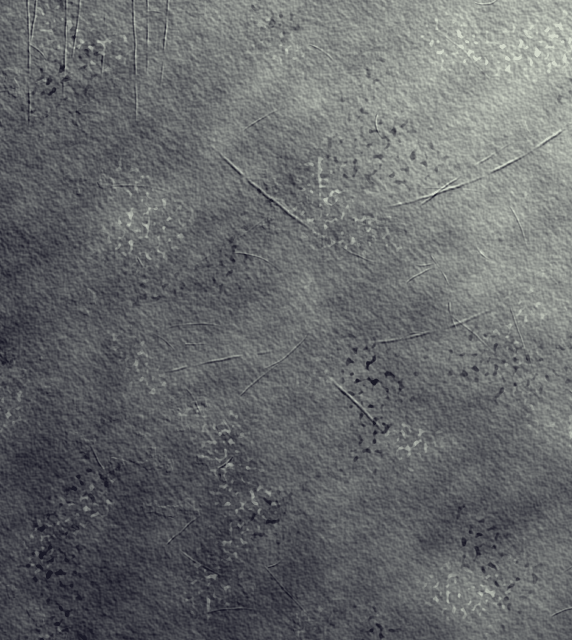
Reproduce this texture procedurally as a Shadertoy shader.

```glsl
const vec3 SLATE = vec3(0.235, 0.238, 0.270);
const vec3 PALE = vec3(0.680, 0.700, 0.665);
const vec2 LIGHT_STEP = vec2(0.0013, 0.0016);

vec2 hash2(vec2 p) {
    vec3 q = fract(p.xyx * vec3(0.1031, 0.1030, 0.0973));
    q += dot(q, q.yzx + 33.33);
    return fract((q.xx + q.yz) * q.zy);
}

vec2 gradientAt(vec2 cell) {
    float angle = 6.28318 * hash2(cell).x;
    return vec2(cos(angle), sin(angle));
}

float noise(vec2 p) {
    vec2 i = floor(p), f = p - i;
    vec2 u = f * f * f * (f * (f * 6.0 - 15.0) + 10.0);
    vec2 e = vec2(0.0, 1.0);
    float low = mix(dot(gradientAt(i), f), dot(gradientAt(i + e.yx), f - e.yx), u.x);
    float high = mix(dot(gradientAt(i + e.xy), f - e.xy), dot(gradientAt(i + e.yy), f - e.yy), u.x);
    return mix(low, high, u.y);
}

vec2 rotate(vec2 p, float angle) {
    float c = cos(angle), s = sin(angle);
    return vec2(c * p.x + s * p.y, c * p.y - s * p.x);
}

float fbm(vec2 p) {
    float sum = 0.0, amp = 0.5;
    for (int i = 0; i < 4; i++) {
        sum += amp * noise(p);
        p = rotate(p, 0.6) * 2.03 + 11.7;
        amp *= 0.5;
    }
    return sum;
}

float blob(vec2 p, vec2 center, vec2 size) {
    vec2 q = (p - center) / size;
    return exp(-dot(q, q));
}

// Plaster relief: fine grain, trowel drag, lumps and chipped flake edges
float plasterHeight(vec2 p) {
    float wear = smoothstep(-0.05, 0.4, noise(p * 5.3 + 3.0) + 0.3 * (0.45 - p.x));
    float grain = 0.11 * noise(p * 135.0) + 0.08 * noise(p * 230.0 + 5.0);
    float drag = 0.11 * noise(rotate(p, -0.75) * vec2(55.0, 115.0));
    float lumps = 0.36 * fbm(p * 24.0 + 9.0);
    float flakes = smoothstep(-0.04, 0.04, fbm(p * 9.0 + 21.0));
    float chips = smoothstep(0.10, 0.24, fbm(p * 27.0 + 40.0));
    return grain + drag + lumps + wear * (0.13 * flakes + 0.18 * chips);
}

// Tapered scratch: lit ridge with a shadow on its right-hand side
float scratch(vec2 p, vec2 a, vec2 b, float bend, float width) {
    float len = length(b - a);
    vec2 dir = (b - a) / len;
    vec2 q = p - a;
    float t = dot(q, dir) / len;
    float d = (dot(q, vec2(-dir.y, dir.x)) - 4.0 * bend * t * (1.0 - t)) / width;
    float fade = smoothstep(0.0, 0.1, t) * (1.0 - smoothstep(0.6, 1.0, t));
    return fade * (exp(-d * d) - 1.1 * exp(-(d + 2.0) * (d + 2.0)));
}

float randomScratches(vec2 p) {
    float sum = 0.0;
    for (int i = 0; i < 40; i++) {
        vec2 seed = vec2(float(i), 17.0);
        vec2 start = hash2(seed) * vec2(0.9, 1.0);
        vec2 kind = hash2(seed + 50.0);
        float angle = mix(-1.3, 0.9, kind.x);
        vec2 reach = mix(0.03, 0.15, kind.y) * vec2(cos(angle), sin(angle));
        float bend = 0.02 * (hash2(seed + 90.0).x - 0.5);
        sum += mix(0.16, 0.07, kind.y) * scratch(p, start, start + reach, bend, 0.0012);
    }
    return sum;
}

float hangingScratches(vec2 p) {
    float sum = 0.0;
    for (int i = 0; i < 8; i++) {
        vec2 r = hash2(vec2(float(i), 71.0));
        float x = 0.025 + 0.033 * float(i) + 0.02 * r.x;
        vec2 foot = vec2(x - 0.03 * (r.y - 0.3), 0.93 - 0.17 * r.x);
        sum += 0.19 * scratch(p, vec2(x, 1.03), foot, 0.002, 0.0013);
    }
    return sum;
}

float largeScratches(vec2 p) {
    float arcs = 0.25 * scratch(p, vec2(0.59, 0.675), vec2(1.0, 0.91), -0.04, 0.0017)
               + 0.18 * scratch(p, vec2(0.65, 0.675), vec2(0.82, 0.79), 0.004, 0.0014);
    float gouges = 0.24 * scratch(p, vec2(0.325, 0.78), vec2(0.52, 0.62), -0.006, 0.0018)
                 + 0.24 * scratch(p, vec2(0.51, 0.415), vec2(0.61, 0.315), 0.003, 0.0017);
    float ridges = 0.17 * scratch(p, vec2(0.26, 0.42), vec2(0.45, 0.455), 0.004, 0.0015)
                 + 0.16 * scratch(p, vec2(0.57, 0.465), vec2(0.79, 0.53), -0.012, 0.0018);
    return arcs + gouges + ridges;
}

float specks(vec2 p, float scale) {
    return smoothstep(0.12, 0.5, noise(p * scale) + 0.4 * noise(p * scale * 0.5 + 6.0));
}

// Broad light falloff with stains and worn patches
float wallTone(vec2 p, vec2 uv) {
    float tone = mix(mix(0.22, 0.35, uv.x), mix(0.38, 0.70, uv.x), uv.y);
    tone += 0.20 * fbm(p * 3.2 + 2.0) + 0.13 * fbm(p * 10.0 + 7.0);
    tone += 0.14 * fbm(rotate(p, 0.6) * vec2(8.0, 25.0));
    tone += 0.10 * blob(p, vec2(0.76, 0.06), vec2(0.13, 0.07));
    tone -= 0.06 * blob(p, vec2(0.71, 0.19), vec2(0.16, 0.07));
    tone += 0.07 * blob(p, vec2(0.48, 0.55), vec2(0.06, 0.05));
    return tone - 0.03 * blob(p, vec2(0.10, 0.62), vec2(0.16, 0.12));
}

void mainImage(out vec4 fragColor, in vec2 fragCoord) {
    vec2 uv = fragCoord / iResolution.xy;
    vec2 p = fragCoord / iResolution.y;
    vec2 rough = p + 0.0016 * vec2(noise(p * 45.0), noise(p * 45.0 + 8.0));

    float tone = wallTone(p, uv);
    float relief = plasterHeight(p) - plasterHeight(p + LIGHT_STEP);
    tone += relief * mix(1.05, 1.45, uv.y) + 0.05 * noise(p * 190.0 + 2.0);

    // Scratches break up where the surface is uneven
    float broken = smoothstep(-0.45, 0.1, noise(p * 28.0 + 4.0));
    tone += broken * (randomScratches(rough) + hangingScratches(rough) + largeScratches(rough));

    // Clustered bright crumbs and dark pits
    float crumbArea = smoothstep(0.05, 0.5, noise(p * 7.0 + 14.0));
    float pitArea = smoothstep(0.05, 0.5, noise(p * 6.0 + 33.0))
                  + blob(p, vec2(0.57, 0.43), vec2(0.025, 0.05));
    tone += 0.24 * (0.1 + crumbArea) * specks(p, 115.0);
    tone -= 0.22 * (0.1 + pitArea) * specks(p + 0.37, 100.0);

    tone = clamp(tone, 0.10, 0.86);
    fragColor = vec4(mix(SLATE, PALE, (tone - 0.24) / 0.46), 1.0);
}
```
